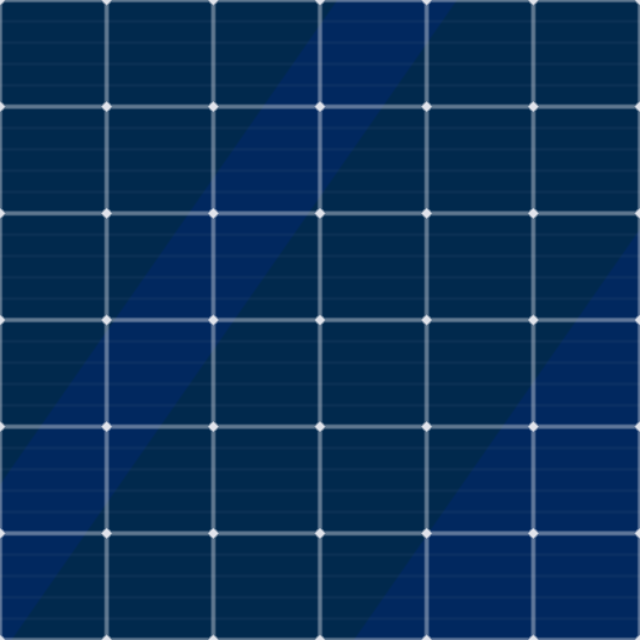
This texture is drawn by a three.js fragment shader. Its source:

```glsl
// Solar panel: six by six dark blue cells, pale gaps, bright corner diamonds and slanted sheen.
varying vec2 vUv;

const float CELLS = 6.0;
const float WIRE_GAPS = 5.0;
const float SHEEN_RUN = 0.696; // sideways shift of the sheen per unit of height

const vec3 CELL_NAVY = vec3(0.005, 0.160, 0.302);
const vec3 SHEEN_BLUE = vec3(0.005, 0.157, 0.372);
const vec3 WIRE_BLUE = vec3(0.270, 0.370, 0.500);
const vec3 BACKING = vec3(0.880, 0.890, 0.920);

// Soft step across a slanted edge.
float softEdge(float edge, float x, float blur) {
  return smoothstep(edge - blur, edge + blur, x);
}

// One narrow band and one wide corner of reflected light.
float sheenMask(vec2 uv) {
  float slant = uv.x + (1.0 - uv.y) * SHEEN_RUN;
  float blur = 0.003;
  float band = softEdge(0.527, slant, blur) - softEdge(0.714, slant, blur);
  return band + softEdge(1.249, slant, blur);
}

// Evenly spaced horizontal wires inside a cell, none on its borders.
float wireMask(float y, float count, float halfWidth) {
  float row = floor(y * count + 0.5);
  float inside = step(0.5, row) * step(row, count - 0.5);
  float dist = abs(y - row / count);
  return inside * (1.0 - smoothstep(0.0, halfWidth, dist));
}

// Soft line along the cell borders.
float gapMask(vec2 border, float core, float rim) {
  return 1.0 - smoothstep(core, rim, min(border.x, border.y));
}

// Diamond where four cells meet.
float diamondMask(vec2 border, float core, float rim) {
  return 1.0 - smoothstep(core, rim, border.x + border.y);
}

void main() {
  vec2 cell = fract(vUv * CELLS);
  vec2 border = 0.5 - abs(cell - 0.5); // distance to the nearest cell borders

  // Cell surface
  vec3 color = mix(CELL_NAVY, SHEEN_BLUE, sheenMask(vUv));
  color = mix(color, WIRE_BLUE, 0.13 * wireMask(cell.y, WIRE_GAPS, 0.028));

  // Pale backing, dimmed in the narrow gaps and full in the diamonds
  float gap = 0.42 * gapMask(border, 0.004, 0.036);
  float diamond = diamondMask(border, 0.030, 0.080);
  color = mix(color, BACKING, max(gap, diamond));

  gl_FragColor = vec4(color, 1.0);
}
```
